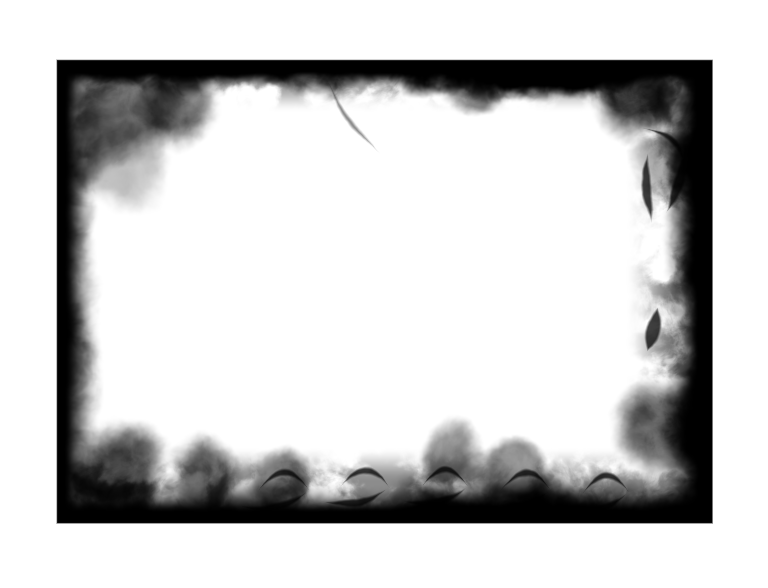
This background is drawn by a Shadertoy shader. Its source:

```glsl
// Black smoky vignette frame with ragged clouds and ink wisps around a white centre.

#define CANVAS_SIZE vec2(1.306, 1.0)
#define FRAME_MIN vec2(0.0967, 0.110)
#define FRAME_MAX vec2(1.2117, 0.898)
#define RAGGEDNESS 0.065
#define CLOUD_SCALE 11.0
#define WARP_AMOUNT 0.035
#define CURL_COUNT 5
#define PUFF_COUNT 12

// Smoke puffs: centre, radius, opacity
const vec4 PUFFS[PUFF_COUNT] = vec4[PUFF_COUNT](
    vec4(0.20, 0.81, 0.100, 0.72), vec4(0.30, 0.83, 0.080, 0.70),
    vec4(0.205, 0.71, 0.085, 0.28), vec4(1.08, 0.84, 0.090, 0.95),
    vec4(0.80, 0.85, 0.048, 0.50), vec4(1.14, 0.72, 0.070, 0.42),
    vec4(0.20, 0.19, 0.105, 0.92), vec4(0.345, 0.18, 0.080, 0.75),
    vec4(0.475, 0.185, 0.065, 0.65), vec4(0.76, 0.225, 0.060, 0.55),
    vec4(0.87, 0.195, 0.060, 0.55), vec4(1.14, 0.26, 0.105, 0.75));

float hash(vec2 p) {
    return fract(sin(dot(p, vec2(127.1, 311.7))) * 43758.5453);
}

float noise(vec2 p) {
    vec2 cell = floor(p), f = fract(p);
    f = f * f * (3.0 - 2.0 * f);
    return mix(mix(hash(cell), hash(cell + vec2(1, 0)), f.x),
               mix(hash(cell + vec2(0, 1)), hash(cell + vec2(1, 1)), f.x), f.y);
}

float fbm(vec2 p) {
    float sum = 0.0, amplitude = 0.5;
    for (int i = 0; i < 5; i++) {
        sum += amplitude * noise(p);
        p = mat2(1.6, 1.2, -1.2, 1.6) * p + 3.7;
        amplitude *= 0.5;
    }
    return sum / 0.97;
}

float bump(float x, float centre, float width) {
    float t = (x - centre) / width;
    return exp(-t * t);
}

// Ink fading inwards from one side of the frame
float sideInk(float depth, float solid, float reach, float cloud) {
    float ragged = (cloud - 0.5) * RAGGEDNESS * smoothstep(0.0, 0.05, depth);
    return 1.0 - smoothstep(solid, reach, depth + ragged);
}

// Tapered, bent brush stroke from a to b
float stroke(vec2 p, vec2 a, vec2 b, float bend, float width) {
    vec2 along = b - a;
    float len = length(along);
    float t = dot(p - a, along) / (len * len);
    float arch = 4.0 * t * (1.0 - t);
    float offset = dot(p - a, vec2(-along.y, along.x)) / len - bend * arch;
    return 1.0 - smoothstep(-0.003, 0.003, abs(offset) - width * arch + 0.001);
}

void mainImage(out vec4 fragColor, in vec2 fragCoord) {
    vec2 p = fragCoord / iResolution.xy * CANVAS_SIZE;
    vec2 warp = vec2(fbm(p * 14.0), fbm(p * 14.0 + 31.0)) - 0.5;
    vec2 q = p + WARP_AMOUNT * warp;
    float cloud = fbm(q * CLOUD_SCALE + 5.0);
    float detail = fbm(q * 24.0 + 17.0);
    vec2 low = p - FRAME_MIN, high = FRAME_MAX - p;

    // Four sides, with a heavier stretch along the top right
    float topExtra = 0.030 * bump(p.x, 0.94, 0.10);
    float clear = 1.0 - sideInk(low.x, 0.014, 0.078, cloud);
    clear *= 1.0 - sideInk(high.x, 0.026, 0.085, cloud);
    clear *= 1.0 - sideInk(high.y, 0.022 + topExtra, 0.052 + topExtra, cloud);
    clear *= 1.0 - sideInk(low.y, 0.022, 0.088, cloud);

    // Thin grey haze on the right and lower sides
    float haze = 0.55 * (1.0 - smoothstep(0.06, 0.15, high.x));
    haze = max(haze, 0.45 * (1.0 - smoothstep(0.07, 0.13, low.y)));
    haze = max(haze, 0.40 * (1.0 - smoothstep(0.04, 0.09, high.y)));
    clear *= 1.0 - haze * smoothstep(0.35, 0.70, detail);

    // Soft puffs with mottled interiors
    for (int i = 0; i < PUFF_COUNT; i++) {
        vec4 puff = PUFFS[i];
        float reach = length(q - puff.xy) + (cloud - 0.5) * 0.05;
        float cover = 1.0 - smoothstep(puff.z * 0.45, puff.z, reach);
        clear *= 1.0 - puff.w * cover * mix(0.6, 1.1, detail);
    }

    // Ink curls along the bottom
    vec2 s = p + 0.012 * warp;
    float ink = 0.0;
    for (int i = 0; i < CURL_COUNT; i++) {
        float k = float(i);
        vec2 start = vec2(0.445 + 0.137 * k, 0.165 + 0.015 * hash(vec2(k, 4.0)));
        ink = max(ink, stroke(s, start, start + vec2(0.075, 0.0), 0.025, 0.006));
        ink = max(ink, stroke(s, start + vec2(-0.03, -0.03), start + vec2(0.07, -0.01), -0.012, 0.007));
    }

    // Leaf-like strokes on the right and a twig at the top
    ink = max(ink, stroke(s, vec2(1.107, 0.625), vec2(1.103, 0.735), 0.005, 0.008));
    ink = max(ink, stroke(s, vec2(1.133, 0.640), vec2(1.167, 0.750), -0.008, 0.009));
    ink = max(ink, stroke(s, vec2(1.165, 0.720), vec2(1.100, 0.780), -0.018, 0.005));
    ink = max(ink, stroke(s, vec2(1.100, 0.405), vec2(1.117, 0.475), 0.0, 0.012));
    ink = max(ink, 0.6 * stroke(s, vec2(0.56, 0.855), vec2(0.64, 0.745), -0.006, 0.004));
    clear *= 1.0 - 0.75 * ink;

    // Crisp outer rectangle on white paper
    vec2 inside = min(low, high);
    float pixel = 1.0 / iResolution.y;
    float frame = smoothstep(-pixel, pixel, min(inside.x, inside.y));
    float shade = mix(1.0, clamp(clear, 0.0, 1.0), frame);
    fragColor = vec4(vec3(shade), 1.0);
}
```
